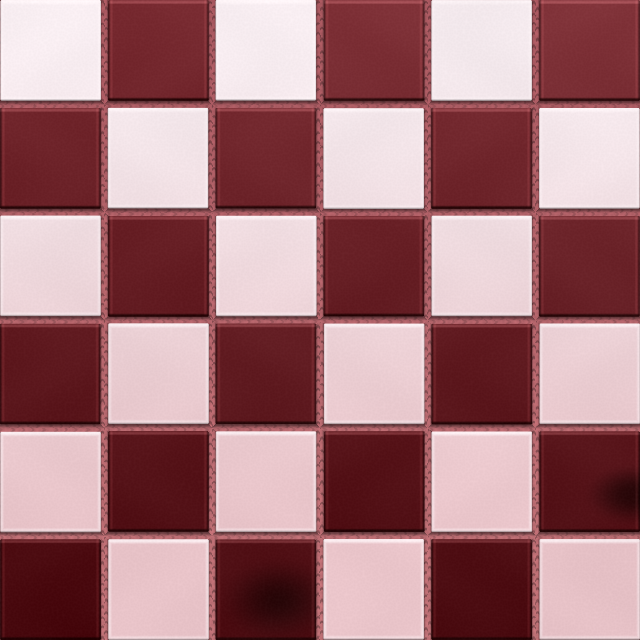
Write a WebGL 1 fragment shader that draws this texture.

```glsl
precision highp float;
uniform vec2 u_resolution;

vec2 hash2(vec2 p) {
  vec2 q = vec2(dot(p, vec2(127.1, 311.7)), dot(p, vec2(269.5, 183.3)));
  return fract(sin(q) * 4375.85);
}

// Distance to the nearest scattered point
float cellular(vec2 p) {
  vec2 base = floor(p);
  float nearest = 2.0;
  for (int y = -1; y <= 1; y++) {
    for (int x = -1; x <= 1; x++) {
      vec2 id = base + vec2(float(x), float(y));
      nearest = min(nearest, length(id + hash2(id) - p));
    }
  }
  return nearest;
}

float roundedBox(vec2 p, float halfSize, float radius) {
  vec2 q = abs(p) - halfSize + radius;
  return length(max(q, 0.0)) + min(max(q.x, q.y), 0.0) - radius;
}

// Scalloped mesh lines; x runs across the joint, y along it
float meshLine(vec2 p, float seed) {
  float across = p.x / 0.0325;
  float side = step(0.15 * sin(p.y * 31.0 + seed), across);
  float bow = abs(across - (side - 0.5) * 1.1);
  float phase = p.y * 10.0 + side * 0.5 + bow * bow * 0.6;
  phase += 0.12 * sin(p.y * 17.0 + seed * 3.0);
  float crest = abs(fract(phase) - 0.5);
  return 1.0 - smoothstep(0.04, 0.20, crest);
}

vec3 groutColor(vec2 cell, vec2 local, float height) {
  // Signed offset from the joint's centre line
  vec2 joint = fract(cell + 0.5) - 0.5;
  bool upright = abs(joint.x) < abs(joint.y);
  vec2 p = upright ? joint : joint.yx;
  p.y = upright ? cell.y : cell.x;
  float seed = upright ? floor(cell.x + 0.5) : floor(cell.y + 0.5) + 9.0;

  vec3 color = mix(vec3(0.76, 0.45, 0.47), vec3(0.67, 0.35, 0.38), height);
  color *= 1.0 - (upright ? 0.27 : 0.13) * meshLine(p, seed);
  color *= 0.94 + 0.12 * cellular(cell * 26.0);

  // Shadows cast by the tiles above and beside
  float below = upright ? 0.0 : smoothstep(-0.014, 0.034, joint.y);
  float beside = upright ? smoothstep(0.017, 0.034, abs(joint.x)) : 0.0;
  color *= 1.0 - 0.48 * below;
  return color * (1.0 - 0.28 * beside);
}

vec3 lightTile(vec2 f, float height) {
  vec3 color = mix(vec3(0.91, 0.765, 0.785), vec3(0.965, 0.925, 0.94),
                   smoothstep(0.1, 1.0, height));
  float rim = max(smoothstep(0.415, 0.452, f.y),
                  0.6 * smoothstep(0.425, 0.455, abs(f.x)));
  rim = max(rim, 0.5 * smoothstep(0.42, 0.445, -f.y));
  color = mix(color, vec3(1.0, 0.965, 0.975), rim * 0.8);
  color *= 1.0 - 0.32 * smoothstep(0.447, 0.466, -f.y);
  return color * (1.0 - 0.14 * smoothstep(0.452, 0.467, abs(f.x)));
}

vec3 darkTile(vec2 f, vec2 cell, float height) {
  vec3 color = mix(vec3(0.28, 0.035, 0.055), vec3(0.49, 0.185, 0.21), height);
  color += 0.025 * (cell.x / 6.0 - 0.5) * height;

  // Smoky patches in the lower glaze
  float smoke = 1.0 - smoothstep(0.0, 0.48, length((cell - vec2(2.62, 0.4)) * vec2(0.8, 1.1)));
  float corner = 1.0 - smoothstep(0.05, 0.4, length((cell - vec2(5.92, 1.38)) * vec2(0.8, 1.3)));
  smoke *= step(cell.x, 3.0) * step(cell.y, 1.0);
  corner *= step(5.0, cell.x) * step(1.0, cell.y) * step(cell.y, 2.0);
  color = mix(color, vec3(0.10, 0.01, 0.012), 0.75 * max(smoke, corner));

  // Bevel: bright crest, soft sides, black lower lip
  float crest = smoothstep(0.425, 0.443, f.y) * (1.0 - 0.6 * smoothstep(0.448, 0.466, f.y));
  float sides = smoothstep(0.415, 0.435, abs(f.x)) * (1.0 - smoothstep(0.435, 0.46, abs(f.x)));
  color += vec3(0.15, 0.12, 0.12) * crest + vec3(0.07, 0.045, 0.045) * sides;
  color *= 1.0 - 0.4 * smoothstep(0.44, 0.465, abs(f.x));
  float lip = smoothstep(0.43, 0.456, -f.y);
  return mix(color, vec3(0.11, 0.01, 0.012), 0.85 * lip);
}

void main() {
  vec2 uv = gl_FragCoord.xy / u_resolution;
  // Six tiles each way, with the outer joints cropped
  vec2 cell = uv * 5.935 + 0.0325;
  vec2 id = floor(cell);
  vec2 local = fract(cell) - 0.5;
  float pixel = 6.0 / min(u_resolution.x, u_resolution.y);

  // Tiles sit slightly off the grid
  vec2 f = local + (hash2(id + 3.0) - 0.5) * 0.006;
  float tileMask = 1.0 - smoothstep(-0.5 * pixel, 0.5 * pixel, roundedBox(f, 0.4665, 0.014));

  bool isDark = mod(id.x + id.y, 2.0) < 0.5;
  vec3 tile = isDark ? darkTile(f, cell, uv.y) : lightTile(f, uv.y);

  // Glaze grain, faint waves and tile-to-tile tone
  tile += 0.022 * (cellular(cell * 42.0) - 0.5);
  tile += 0.006 * sin(cell.x * 5.0 + 2.0 * sin(cell.y * 4.0 + id.x));
  tile += 0.02 * (hash2(id).x - 0.5);

  gl_FragColor = vec4(mix(groutColor(cell, local, uv.y), tile, tileMask), 1.0);
}
```
